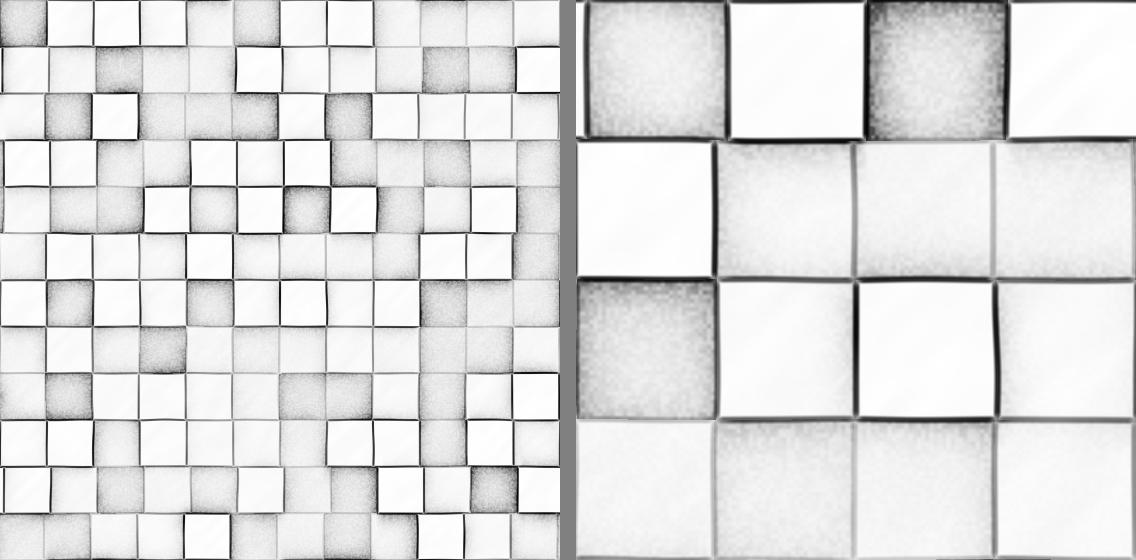
Left: the whole. Right: its middle third, enlarged.
Write a Shadertoy shader that draws this pattern.

```glsl
// A wall of square white blocks pushed out to random depths, seen face on.
// Each row slides a little sideways; a block sunk below its neighbours gathers
// grainy shade at those edges, while raised blocks keep crisp dark seams.

const float TILES = 12.0;          // blocks across and down
const float ROW_SLIDE = 0.17;      // range of sideways row shift, in blocks
const float EDGE_WARP = 0.022;     // waviness of the seams
const float SEAM_CORE = 0.007;     // half width of the solid part of a seam
const float SEAM_SOFT = 0.036;     // half width where a seam has faded out
const float SEAM_FAINT = 0.16;     // darkness between sunken blocks
const float SEAM_DARK = 0.90;      // darkness around raised blocks
const float SHADE_GAIN = 0.58;     // shade cast by a higher neighbour
const float SHADE_REACH = 0.12;    // fading distance of that shade
const float SUNK_TONE = 0.09;      // overall grey of the deepest blocks
const float GRAIN_SCALE = 400.0;   // grain cells across the canvas
const float PAPER = 0.99;          // lightest tone

float hash(vec2 p) {
    vec3 q = fract(vec3(p.xyx) * 0.1031);
    q += dot(q, q.yzx + 33.33);
    return fract((q.x + q.y) * q.z);
}

float noise(vec2 p) {
    vec2 i = floor(p), f = fract(p);
    f = f * f * (3.0 - 2.0 * f);
    return mix(mix(hash(i), hash(i + vec2(1, 0)), f.x),
               mix(hash(i + vec2(0, 1)), hash(i + vec2(1, 1)), f.x), f.y);
}

float blockHeight(vec2 id) {
    return hash(mod(id, TILES) + 17.0);
}

float rowShift(float row) {
    return (hash(vec2(mod(row, TILES), 71.0)) - 0.4) * ROW_SLIDE;
}

// Height along a row, blended where two blocks meet
float rowHeight(float row, float x) {
    float u = x - rowShift(row) - 0.5;
    float c = floor(u);
    return mix(blockHeight(vec2(c, row)), blockHeight(vec2(c + 1.0, row)),
               smoothstep(0.35, 0.65, u - c));
}

// Returns shade (x) and seam darkness (y) from one side of a block
vec2 sideTone(float own, float other, float dist, float along, float pixel, float wear) {
    float sunk = max(other - own, 0.0);
    float shade = SHADE_GAIN * sunk * exp(-dist / SHADE_REACH) * mix(0.5, 1.4, wear);
    float raised = smoothstep(0.35, 0.95, max(own, other));
    float seam = 1.0 - smoothstep(SEAM_CORE, max(SEAM_SOFT, SEAM_CORE + pixel), dist);
    float cornerGap = mix(0.5, 1.0, smoothstep(0.0, 0.06, min(along, 1.0 - along)));
    float strength = mix(SEAM_FAINT, SEAM_DARK, raised) * mix(0.75, 1.1, wear);
    return vec2(shade, seam * strength * cornerGap);
}

void mainImage(out vec4 fragColor, in vec2 fragCoord) {
    vec2 uv = fragCoord / iResolution.xy;
    float pixel = TILES / min(iResolution.x, iResolution.y);

    // Block coordinates with slightly bowed seams
    vec2 p = uv * TILES;
    p += EDGE_WARP * (vec2(noise(p * 1.7), noise(p * 1.7 + 40.0)) - 0.5);
    float row = floor(p.y);
    float x = p.x - rowShift(row);
    vec2 id = vec2(floor(x), row);
    vec2 f = vec2(x, p.y) - id;
    float own = blockHeight(id);
    float wear = noise(p * 2.3 + 9.0);

    // Gather shade and seams from the four sides
    float shade = SUNK_TONE * (1.0 - own) * (1.0 - own);
    float seam = 0.0;
    for (int k = 0; k < 2; k++) {
        float side = float(k);
        float way = 2.0 * side - 1.0;
        vec2 dist = abs(f - side);
        vec2 h = sideTone(own, blockHeight(id + vec2(way, 0.0)), dist.x, f.y, pixel, wear);
        vec2 v = sideTone(own, rowHeight(row + way, p.x), dist.y, f.x, pixel, wear);
        shade += h.x + v.x;
        seam = max(seam, max(h.y, v.y));
    }

    // Speckled grain lives only in the shade; faint streaks mark the faces
    float grain = noise(uv * GRAIN_SCALE);
    shade *= mix(0.65, 1.35, grain);
    float streak = 0.018 * noise(vec2(p.x + p.y, p.y - p.x) * vec2(1.5, 5.0));

    float tone = (PAPER + 0.01 - streak) * (1.0 - min(shade, 0.7)) * (1.0 - min(seam, 0.95));
    fragColor = vec4(vec3(clamp(tone, 0.0, 1.0)), 1.0);
}
```
